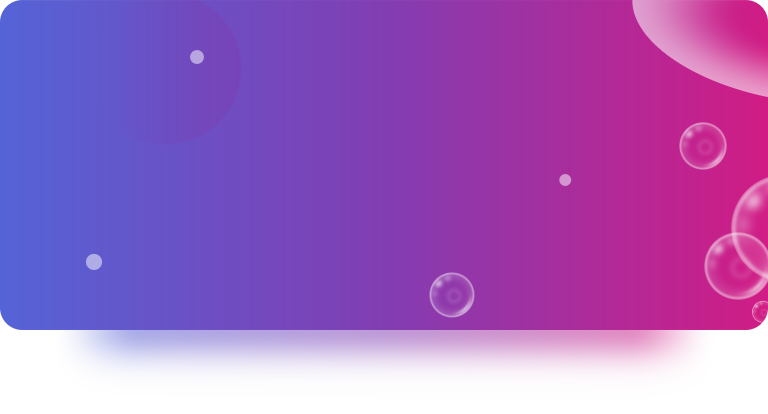
A WebGL 2 fragment shader for this background:

```glsl
#version 300 es
precision highp float;
// Rounded blue-to-pink gradient card with glassy bubbles and a soft coloured shadow.

uniform vec2 u_resolution;
out vec4 outColor;

// Lengths are percentages of the canvas width.
const vec2 CARD_CENTER = vec2(50.0, 32.42);
const vec2 CARD_HALF = vec2(50.0, 21.48);
const float CARD_RADIUS = 2.9;

const vec3 BLUE = vec3(0.33, 0.39, 0.84);
const vec3 VIOLET = vec3(0.51, 0.24, 0.70);
const vec3 PINK = vec3(0.82, 0.11, 0.52);
const vec3 PAPER = vec3(1.0);

const float SHADOW_ALPHA = 0.52;
const float SHADOW_BLUR = 2.7;
const vec2 SHADOW_SPAN = vec2(12.5, 87.5);
const float SHADOW_SIDE = 6.0;

const vec3 HALO = vec3(21.5, 45.0, 9.9);
const vec3 HALO_COLOR = vec3(0.52, 0.20, 0.65);

const vec2 LENS_CENTER = vec2(102.9, 51.04);
const vec2 LENS_RADII = vec2(20.8, 10.15);
const float LENS_TILT = 0.175;
const float LENS_ALPHA = 0.56;

const float DOT_ALPHA = 0.5;

// Circles: centre x, centre y, radius.
const vec3 DOTS[3] = vec3[3](
    vec3(25.65, 46.48, 0.9), vec3(12.24, 19.8, 1.05), vec3(73.6, 30.47, 0.77));
const vec3 BUBBLES[5] = vec3[5](
    vec3(91.54, 34.9, 3.1), vec3(58.85, 15.5, 2.95), vec3(102.2, 24.2, 7.0),
    vec3(96.1, 19.27, 4.4), vec3(99.35, 13.3, 1.45));

float roundedBox(vec2 p, vec2 halfSize, float radius) {
    vec2 q = abs(p) - halfSize + radius;
    return length(max(q, 0.0)) + min(max(q.x, q.y), 0.0) - radius;
}

// Coverage of a shape with signed distance d.
float cover(float d, float pixel) {
    return clamp(0.5 - d / pixel, 0.0, 1.0);
}

float bell(float x, float center, float width) {
    float t = (x - center) / width;
    return exp(-t * t);
}

vec3 cardGradient(float x) {
    float t = clamp(x, 0.0, 1.0) * 2.0;
    return t < 1.0 ? mix(BLUE, VIOLET, t) : mix(VIOLET, PINK, t - 1.0);
}

// Whiteness of a glass bubble: rim, inner haze, glints and a faint core.
float bubbleAlpha(vec2 p, vec3 circle, float pixel) {
    vec2 q = (p - circle.xy) / circle.z;
    float d = length(q);
    float diagonal = dot(q, normalize(vec2(-1.0, 1.0))) / max(d, 0.001);
    float upper = pow(max(diagonal, 0.0), 4.0);
    float lower = pow(max(-diagonal, 0.0), 6.0);
    float streaks = 0.6 + 0.4 * cos(9.0 * atan(q.y, -q.x));

    float alpha = 0.32 * bell(d, 0.95, 0.05);
    alpha += 0.14 * smoothstep(0.45, 1.0, d);
    alpha += 0.50 * upper * streaks * bell(d, 0.76, 0.15);
    alpha += 0.50 * lower * bell(d, 0.84, 0.08);
    alpha += 0.10 * bell(length(q - vec2(0.1, -0.05)), 0.25, 0.12);
    return min(alpha, 0.8) * cover((d - 1.0) * circle.z, pixel);
}

// Tilted ellipse that is bright at its rim and clear at its heart.
float lensAlpha(vec2 p, float pixel) {
    float c = cos(LENS_TILT), s = sin(LENS_TILT);
    vec2 d = p - LENS_CENTER;
    vec2 q = vec2(c * d.x - s * d.y, s * d.x + c * d.y) / LENS_RADII;
    float r = length(q);
    float slope = length(q / LENS_RADII) / max(r, 0.001);
    return LENS_ALPHA * smoothstep(0.28, 1.05, r) * cover((r - 1.0) / slope, pixel);
}

void main() {
    float pixel = 100.0 / u_resolution.x;
    vec2 p = gl_FragCoord.xy * pixel;

    // Shadow cast below the card
    float drop = max(CARD_CENTER.y - CARD_HALF.y - p.y, 0.0) / SHADOW_BLUR;
    float sides = smoothstep(SHADOW_SPAN.x - SHADOW_SIDE, SHADOW_SPAN.x + SHADOW_SIDE, p.x)
        * (1.0 - smoothstep(SHADOW_SPAN.y - SHADOW_SIDE, SHADOW_SPAN.y + SHADOW_SIDE, p.x));
    float across = (p.x - SHADOW_SPAN.x) / (SHADOW_SPAN.y - SHADOW_SPAN.x);
    float shadow = SHADOW_ALPHA * sides * exp(-0.5 * drop * drop);
    vec3 color = mix(PAPER, cardGradient(across), shadow);

    // Card surface with a faint halo
    vec3 card = cardGradient(p.x / 100.0);
    vec2 h = p - HALO.xy;
    float haloFade = 0.3 * smoothstep(-HALO.z, HALO.z, h.x);
    card = mix(card, HALO_COLOR, haloFade * cover(length(h) - HALO.z, pixel));

    // Glass and dots
    card = mix(card, vec3(1.0), lensAlpha(p, pixel));
    for (int i = 0; i < 5; i++)
        card = mix(card, vec3(1.0), bubbleAlpha(p, BUBBLES[i], pixel));
    for (int i = 0; i < 3; i++)
        card = mix(card, vec3(1.0), DOT_ALPHA * cover(length(p - DOTS[i].xy) - DOTS[i].z, pixel));

    float edge = roundedBox(p - CARD_CENTER, CARD_HALF, CARD_RADIUS);
    outColor = vec4(mix(color, card, cover(edge, pixel)), 1.0);
}
```
